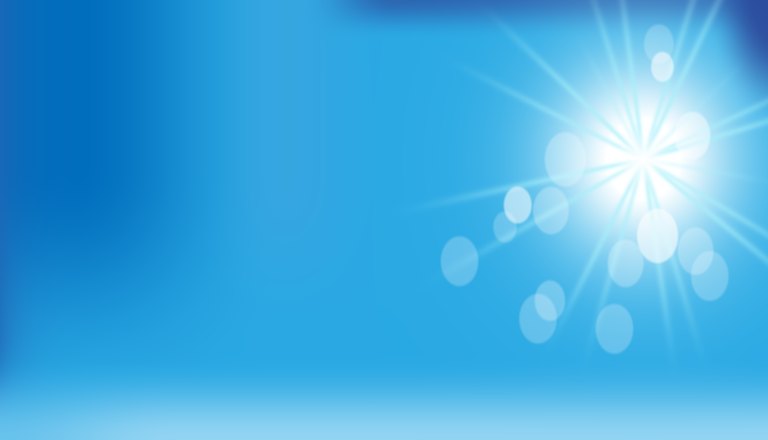
Write a Shadertoy shader that draws this background.

```glsl
// A clear blue sky with a white sun, paired light rays and pale lens discs.
// The sky is layered from soft gradients; rays fan out in eight pairs around
// the sun, and the discs are scattered below it by polar formulas.

const float PI = 3.14159265;

// Soft-edged upright ellipse, opacity 0 to 1
float disc(vec2 p, vec2 center, float radius) {
    vec2 d = (p - center) / vec2(1.0, 1.33);
    return 1.0 - smoothstep(radius - 0.004, radius + 0.003, length(d));
}

vec2 polar(float degrees, float dist) {
    float a = radians(degrees);
    return dist * vec2(cos(a), sin(a));
}

// Tapered beam leaving the origin at the given angle
float beam(vec2 p, float degrees, float reach) {
    vec2 dir = polar(degrees, 1.0);
    float along = dot(p, dir);
    float across = dir.x * p.y - dir.y * p.x;
    float width = 0.005 + 0.012 * max(along, 0.0);
    float fade = smoothstep(0.0, 0.08, along) * (1.0 - smoothstep(0.1, reach, along));
    return fade * exp(-across * across / (width * width));
}

vec3 sky(vec2 p) {
    vec3 color = mix(vec3(0.16, 0.66, 0.89), vec3(0.21, 0.65, 0.88),
                     exp(-pow((p.x - 0.65) / 0.14, 2.0)) * smoothstep(0.2, 0.6, p.y));
    // Deep blue on the left, fading towards the bottom
    float deep = (1.0 - smoothstep(0.17, 0.62, p.x)) * smoothstep(0.08, 0.62, p.y);
    color = mix(color, vec3(0.0, 0.43, 0.74), deep);
    // Violet tint along the left edge
    color = mix(color, vec3(0.13, 0.40, 0.71), 0.75 * exp(-p.x / 0.05) * smoothstep(0.0, 0.25, p.y));
    // Bright haze on the horizon
    float haze = pow(1.0 - smoothstep(0.0, 0.2, p.y), 1.3);
    color = mix(color, vec3(0.57, 0.83, 0.95), haze * (0.6 + 0.4 * smoothstep(0.0, 0.4, p.x)));
    // Indigo band at the top and in the right corner
    float band = smoothstep(0.68, 0.9, p.x) * smoothstep(0.91, 1.01, p.y);
    color = mix(color, vec3(0.17, 0.36, 0.67), 0.9 * band);
    return color;
}

void mainImage(out vec4 fragColor, in vec2 fragCoord) {
    vec2 p = fragCoord / iResolution.xy * vec2(1.7415, 1.0);
    vec2 sun = vec2(1.459, 0.638);
    vec2 q = p - sun;
    vec3 color = sky(p);

    // Sun halo, wide and then tight
    float r2 = dot(q * vec2(1.0, 0.92), q * vec2(1.0, 0.92));
    color = mix(color, vec3(0.42, 0.81, 0.95), 0.65 * exp(-r2 / 0.10));
    float corner = length((p - vec2(1.76, 1.0)) / vec2(0.15, 0.27));
    color = mix(color, vec3(0.16, 0.30, 0.62), 1.0 - smoothstep(0.3, 1.05, corner));
    color = mix(color, vec3(1.0), min(1.0, 1.2 * exp(-r2 / 0.037)));

    // Eight pairs of rays with a slightly uneven spacing
    float rays = 0.0;
    for (int i = 0; i < 8; i++) {
        float k = float(i);
        float middle = 45.0 * k + 16.7 + 8.2 * cos(0.5 * PI * k - 1.02);
        float spread = 4.0 + 5.5 * exp(-0.7 * (k - 3.6) * (k - 3.6));
        float reach = 0.56 + 0.06 * sin(2.0 * k);
        rays += beam(q, middle - spread, reach) + 0.85 * beam(q, middle + spread, reach);
    }
    rays += 0.4 * (beam(q, 44.0, 0.35) + beam(q, 350.0, 0.35) + beam(q, 118.0, 0.35));
    color = mix(color, vec3(0.66, 0.94, 0.98), 0.62 * min(rays, 1.0));

    // Lens discs: a near and a far arc below the sun
    for (int i = 0; i < 6; i++) {
        float k = float(i);
        float c = cos(0.5 * PI * (k - 2.0));
        float angle = 183.0 + 24.0 * k + 6.0 * sin(0.85 * k - 0.5);
        float radius = 0.041 - 0.006 * c;
        float nearDist = 0.24 + 0.104 * c + 0.041 * c * c;
        float nearAlpha = i == 4 ? 0.6 : 0.27;
        color = mix(color, vec3(1.0), nearAlpha * disc(q, polar(angle, nearDist), radius));
        float farAlpha = i % 4 == 0 ? 0.0 : 0.24;
        color = mix(color, vec3(1.0), farAlpha * disc(q, polar(angle, 0.52 - 0.043 * k), 0.043));
    }

    // Small bright discs with faint companions, and one beside the sun
    for (int i = 0; i < 2; i++) {
        float k = float(i);
        float alpha = 0.55 - 0.33 * k;
        color = mix(color, vec3(1.0), alpha * disc(q, vec2(-0.285, -0.104) - k * vec2(0.029, 0.05), 0.032 - 0.005 * k));
        color = mix(color, vec3(1.0), alpha * disc(q, vec2(0.043, 0.21) + k * vec2(-0.008, 0.052), 0.026 + 0.008 * k));
    }
    color = mix(color, vec3(1.0), 0.45 * disc(q, vec2(0.111, 0.054), 0.041));

    fragColor = vec4(color, 1.0);
}
```
